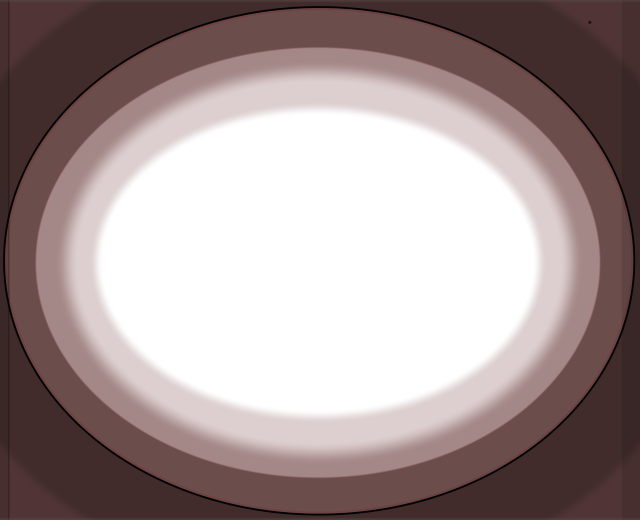
Give the GLSL for this background, as a WebGL 2 fragment shader.

```glsl
#version 300 es
precision highp float;
// Draws a glowing white oval inside nested mauve rings on a dark maroon ground.

uniform vec2 u_resolution;
out vec4 fragColor;

const vec3 MAROON = vec3(0.255, 0.170, 0.170);
const vec3 CORNER = vec3(0.315, 0.205, 0.210);
const vec3 UMBER  = vec3(0.420, 0.302, 0.298);
const vec3 MAUVE  = vec3(0.645, 0.530, 0.530);
const vec3 PALE   = vec3(0.865, 0.812, 0.812);
const vec3 RED    = vec3(0.440, 0.230, 0.230);
const vec3 ROSE   = vec3(0.600, 0.400, 0.400);

// Approximate signed distance to an ellipse, negative inside.
float ellipse(vec2 p, vec2 center, vec2 radii) {
    vec2 q = (p - center) / radii;
    float k = length(q);
    return k * (k - 1.0) / max(length(q / radii), 1e-4);
}

// Coverage of the inside of a shape, fading between two distances.
float inside(float d, float inner, float outer) {
    return 1.0 - smoothstep(inner, outer, d);
}

// Coverage of a line of the given half width around distance zero.
float line(float d, float halfWidth, float blur) {
    return inside(abs(d) - halfWidth, -blur, blur);
}

void main() {
    // Canvas heights, measured from the middle.
    vec2 p = (gl_FragCoord.xy - 0.5 * u_resolution) / u_resolution.y;
    vec2 halfSize = 0.5 * u_resolution / u_resolution.y;
    float px = 0.7 / u_resolution.y;

    float halo  = ellipse(p, vec2(0.0, -0.005), vec2(0.745, 0.617));
    float rim   = ellipse(p, vec2(-0.0016, -0.0016), vec2(0.606, 0.488));
    float ring  = ellipse(p, vec2(-0.004, -0.005), vec2(0.5425, 0.4135));
    float glow  = ellipse(p, vec2(-0.0016, -0.005), vec2(0.4856, 0.367));
    float light = ellipse(p, vec2(-0.004, -0.005), vec2(0.415, 0.285));

    // Ground with warmer corners and a small dark speck.
    vec3 color = mix(CORNER, MAROON, inside(halo, -0.012, 0.012));
    float speck = length(p - vec2(0.519, 0.457)) - 0.003;
    color = mix(color, 0.5 * MAROON, inside(speck, -px, px));

    // Outer ring with its black outline and reddish inner fringe.
    color = mix(color, UMBER, inside(rim, -px, px));
    color = mix(color, RED, 0.6 * line(rim + 0.004, 0.002, px));
    color = mix(color, vec3(0.0), line(rim, 0.0018, px));

    // Middle ring, then the two soft layers of light.
    color = mix(color, MAUVE, inside(ring, -px, px));
    color = mix(color, ROSE, 0.5 * line(ring, 0.0012, px));
    color = mix(color, PALE, inside(glow, -0.022, 0.022));
    color = mix(color, vec3(1.0), inside(light, -0.002, 0.024));

    // Shaded side strips and faint grey borders above and below.
    float left = p.x + halfSize.x;
    float right = halfSize.x - p.x;
    color *= 1.0 - 0.11 * inside(left - 0.017, -px, px);
    color *= 1.0 - 0.12 * inside(right - 0.035, -px, px);
    color *= 1.0 - 0.25 * line(left - 0.017, 0.0016, px);
    float border = halfSize.y - abs(p.y);
    color = mix(color, vec3(0.34, 0.29, 0.28), 0.5 * inside(border, 0.001, 0.006));

    fragColor = vec4(color, 1.0);
}
```
